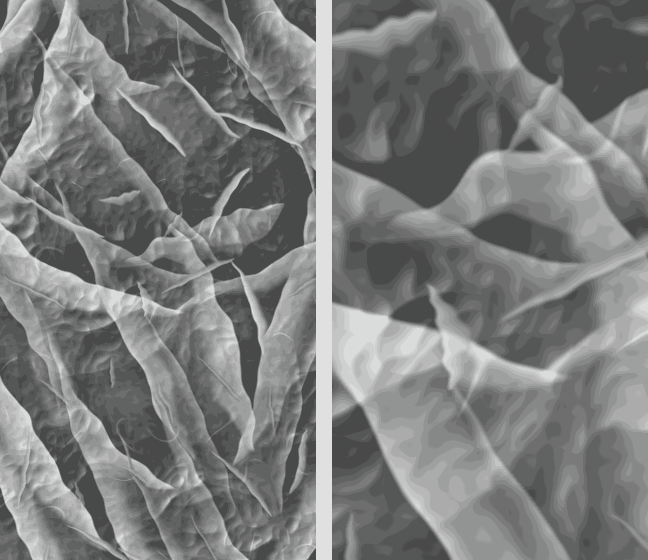
Left: the whole. Right: its middle third, enlarged.
Give the GLSL for this texture, as a WebGL 1 fragment shader.

```glsl
precision highp float;
// Crumpled translucent plastic film: grey veils, long tapered folds and small bright creases.
uniform vec2 u_resolution;

const float EDGE = 0.004;       // edge softness, in canvas widths
const float TONE_STEP = 0.048;  // spacing of the flat grey levels
const float DARKEST = 0.285;
const float BRIGHTEST = 0.86;

vec2 hash2(vec2 p) {
  vec3 q = fract(p.xyx * vec3(0.1031, 0.1030, 0.0973));
  q += dot(q, q.yzx + 33.33);
  return fract((q.xx + q.yz) * q.zy);
}

float cornerSlope(vec2 cell, vec2 offset) {
  float a = 6.2832 * hash2(cell + 57.0).x;
  return dot(vec2(cos(a), sin(a)), offset);
}

float gradientNoise(vec2 p) {
  vec2 i = floor(p), f = p - i;
  vec2 u = f * f * f * (f * (f * 6.0 - 15.0) + 10.0);
  vec2 e = vec2(1.0, 0.0);
  return mix(mix(cornerSlope(i, f), cornerSlope(i + e, f - e), u.x),
             mix(cornerSlope(i + e.yx, f - e.yx), cornerSlope(i + 1.0, f - 1.0), u.x), u.y);
}

vec2 rotate(vec2 p, float angle) {
  vec2 d = vec2(cos(angle), sin(angle));
  return vec2(dot(p, d), dot(p, vec2(-d.y, d.x)));
}

// Creased height: folded noise at three scales, each turned against the last
float creaseHeight(vec2 p) {
  float height = 0.0, freq = 5.0;
  for (int i = 0; i < 3; i++) {
    height += abs(gradientNoise(p * freq)) / freq;
    p = rotate(p, 0.9) + 3.7;
    freq *= 2.1;
  }
  return height;
}

// Slope of the creases toward the light
float creaseLight(vec2 p) {
  vec2 e = vec2(-0.003, 0.0025);
  return (creaseHeight(p + e) - creaseHeight(p - e)) / (2.0 * length(e));
}

// Direction in which the film is pulled around a point
float pullAngle(vec2 c) {
  float top = mix(1.15, -0.9, step(0.25, c.x));
  float middle = mix(-0.75, 0.5, step(0.35, c.x));
  float bottom = mix(-1.08, -1.85, step(0.78, c.x));
  return mix(mix(bottom, middle, step(0.85, c.y)), top, step(1.3, c.y));
}

// Lays one tapered fold over the tone: crisp lit edge, fading body, shadow behind
float layFold(float tone, vec2 q, vec2 size, float bend, float light, float opacity, vec2 seed) {
  float s = q.x / size.x;
  if (abs(s) > 1.0) return tone;
  q.y += bend * (q.x * q.x - size.x * size.x * 0.3);
  q.y += size.y * 0.22 * gradientNoise(vec2(q.x * 1.6 / size.x, 0.5) * 2.0 + seed);
  q.y += 0.012 * gradientNoise(q * 14.0 + seed);
  float taper = (1.0 - s * s) * (0.68 + 0.32 * s);
  float width = size.y * taper + 0.001;
  float across = q.y / width;
  float shadow = exp(min(q.y, 0.0) / (0.5 * size.y)) * (1.0 - smoothstep(-EDGE, EDGE, q.y));
  tone *= 1.0 - 0.28 * shadow * smoothstep(0.0, 0.5, taper);
  float farSoftness = max(EDGE, width * 0.5 * hash2(seed).y);
  float body = smoothstep(-EDGE, EDGE, q.y) * (1.0 - smoothstep(width - farSoftness, width + EDGE, q.y));
  float streak = gradientNoise(vec2(q.x * 7.0, q.y * 38.0) + seed);
  float shade = light - 0.2 * clamp(across, 0.0, 1.0) + 0.09 * streak;
  shade += 0.11 * exp(-max(q.y, 0.0) / 0.009);
  return mix(tone, shade, body * opacity * smoothstep(0.0, 0.12, taper));
}

// Scatters one fold per index over the sheet; scale sets the range of sizes
float scatterFold(float tone, vec2 p, float index, vec2 smallest, vec2 largest, float turn) {
  vec2 seed = vec2(index * 7.3, index * 3.1 + 11.0);
  vec2 r = hash2(seed), k = hash2(seed + 40.0);
  vec2 center = fract(index * vec2(0.7549, 0.5698) + 0.31) * vec2(1.2, 2.0) - 0.1;
  vec2 q = rotate(p - center, pullAngle(center) + turn * (r.x - 0.5));
  if (k.y > 0.5) q.y = -q.y;
  float light = 0.59 + 0.24 * k.x + 0.08 * (0.5 - center.x);
  return layFold(tone, q, mix(smallest, largest, vec2(r.y, k.x)), 1.2 * (r.x - 0.5), light, 0.65 + 0.3 * r.y, seed);
}

// Snaps a tone to flat grey levels with softened steps
float flatten(float tone) {
  float level = tone / TONE_STEP;
  return TONE_STEP * (floor(level) + smoothstep(0.35, 0.65, fract(level)));
}

void main() {
  vec2 p = gl_FragCoord.xy / u_resolution.x;
  vec2 warped = p + 0.05 * vec2(gradientNoise(p * 4.0), gradientNoise(p * 4.0 + 19.0));

  // Dark sheet with broad cloudy veils
  float tone = 0.405 + 0.15 * gradientNoise(warped * 2.3 + 5.0) + 0.1 * gradientNoise(warped * 6.0);
  tone += 0.07 * (0.5 - p.x);

  for (int i = 0; i < 27; i++)
    tone = scatterFold(tone, p, float(i), vec2(0.22, 0.06), vec2(0.62, 0.19), 0.35);

  // Crinkles, stronger in some patches
  float patchiness = smoothstep(-0.3, 0.35, gradientNoise(p * 3.1 + 8.0));
  float crinkle = creaseLight(warped);
  float glint = max(crinkle, 0.0);
  tone += (0.3 + patchiness) * (0.045 * crinkle + 0.018 * glint * glint);

  for (int i = 0; i < 42; i++)
    tone = scatterFold(tone, p, float(i) + 60.0, vec2(0.05, 0.012), vec2(0.17, 0.045), 1.3);

  // Hairline creases and fine mottling
  float hairline = 1.0 - smoothstep(0.0, 0.035, abs(gradientNoise(warped * 7.0 + 31.0)));
  tone += 0.13 * hairline * smoothstep(0.1, 0.4, gradientNoise(p * 9.0 + 3.0));
  tone += 0.045 * gradientNoise(p * 55.0) + 0.03 * gradientNoise(p * 24.0);

  float grey = clamp(flatten(tone), DARKEST, BRIGHTEST);
  gl_FragColor = vec4(grey * vec3(0.995, 1.0, 0.999), 1.0);
}
```
